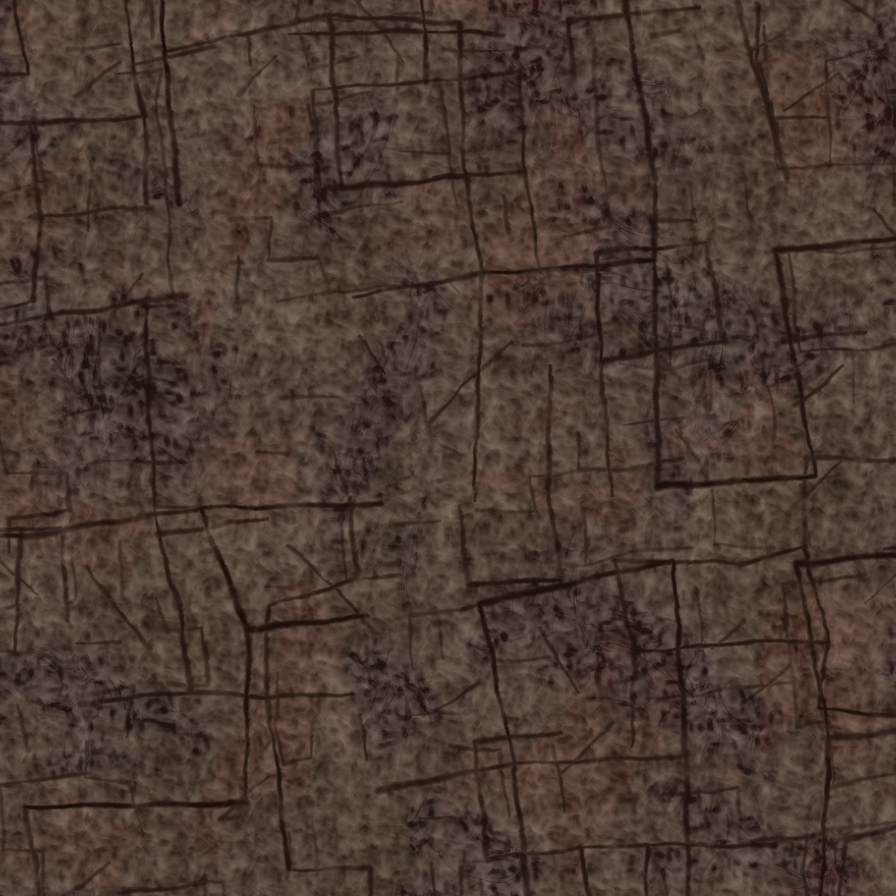
Give the GLSL for this texture, as a Shadertoy shader.

```glsl
// Weathered brown rock split by a tilted, broken lattice of dark cracks.
// Jittered lattices give the cracks, layered sines the stains and veins,
// and cellular noise the fine grain, flecks and pits.

const vec3 DEEP_BROWN  = vec3(0.110, 0.055, 0.035);
const vec3 PALE_BROWN  = vec3(0.420, 0.348, 0.305);
const vec3 RUST_SHIFT  = vec3(0.024, -0.006, -0.010);
const vec3 MOSS_SHIFT  = vec3(-0.008, 0.002, -0.006);
const vec3 SLATE_SHIFT = vec3(-0.006, -0.004, 0.012);
const float BASE_TONE   = 0.76;
const float TILT        = 0.085;   // radians, anticlockwise
const float CRACK_WIDTH = 0.0064;
const float CRACK_DEPTH = 1.05;
const float COARSE_GRAIN = 58.0;   // cells across the canvas
const float FINE_GRAIN   = 105.0;

vec2 hash2(vec2 p) {
    vec2 q = vec2(dot(p, vec2(127.1, 311.7)), dot(p, vec2(269.5, 183.3)));
    return fract(sin(q) * 43758.5);
}

vec2 turn(vec2 p, float angle) {
    float c = cos(angle), s = sin(angle);
    return vec2(c * p.x + s * p.y, c * p.y - s * p.x);
}

// Warped layered sines, centred on zero.
float waves(vec2 p) {
    float sum = 0.0, amplitude = 0.5;
    for (int i = 0; i < 5; i++) {
        p = turn(p, 0.9) + 0.9 * sin(p.yx * 0.8 + float(i) * 1.7);
        sum += amplitude * sin(p.x) * sin(p.y + 1.3);
        p = p * 1.85 + 4.1;
        amplitude *= 0.6;
    }
    return sum;
}

// Distance to the nearest scattered point.
float cellular(vec2 p) {
    vec2 cell = floor(p);
    float nearest = 4.0;
    for (int j = -1; j <= 1; j++)
    for (int i = -1; i <= 1; i++) {
        vec2 c = cell + vec2(i, j);
        vec2 d = c + hash2(c) - p;
        nearest = min(nearest, dot(d, d));
    }
    return sqrt(nearest);
}

// Lattice corner: spacing varies by row and column, plus its own jitter.
vec2 joint(vec2 cell, float seed) {
    vec2 spacing = vec2(hash2(vec2(cell.x, seed)).x, hash2(vec2(seed, cell.y)).y);
    return cell + 0.5 + 0.5 * (spacing - 0.5) + 0.26 * (hash2(cell + seed) - 0.5);
}

// A random share of the lattice edges, drawn as tapering cracks.
float cracks(vec2 uv, float cells, float share, float width, float seed) {
    vec2 p = uv * cells, cell = floor(p);
    float ink = 0.0;
    for (int j = -1; j <= 1; j++)
    for (int i = -1; i <= 1; i++)
    for (int k = 0; k < 2; k++) {
        vec2 c = cell + vec2(i, j);
        vec2 axis = k == 0 ? vec2(1, 0) : vec2(0, 1);
        vec2 chance = hash2(c * 1.3 + axis * 17.0 + seed * 3.1);
        if (chance.x > share) continue;
        vec2 a = joint(c, seed);
        vec2 edge = joint(c + axis, seed) - a;
        float along = clamp(dot(p - a, edge) / dot(edge, edge), 0.0, 1.0);
        float gap = length(p - a - edge * along) / cells;
        float taper = mix(1.0, 0.6, chance.y > 0.5 ? along : 1.0 - along);
        float reach = width * taper * mix(0.75, 1.15, chance.y);
        float line = 1.0 - smoothstep(0.15 * reach, reach, gap);
        ink = max(ink, line * mix(0.65, 1.0, fract(chance.y * 7.0)));
    }
    return ink;
}

void mainImage(out vec4 fragColor, in vec2 fragCoord) {
    vec2 uv = fragCoord / iResolution.y;

    // Broad stains and fine surface relief
    float stain  = waves(uv * 19.0 + 3.0);
    float patches = waves(uv * 14.0 + 21.0);
    float mottle = waves(uv * 62.0 + 11.0);
    float relief = waves(uv * 125.0);
    vec2 warped = uv + 0.004 * vec2(mottle, relief);
    float coarse = cellular(turn(warped, 0.6) * COARSE_GRAIN * vec2(1.0, 0.7)) - 0.48;
    float fine   = cellular(turn(warped, -0.5) * FINE_GRAIN * vec2(0.8, 1.0)) - 0.48;
    float tone = BASE_TONE + 0.17 * stain + 0.13 * mottle + 0.29 * relief
               + 0.20 * coarse + 0.36 * fine;

    // Short dark flecks lie along both crack directions
    float shade = smoothstep(0.0, 0.5, -patches);
    vec2 leaning = turn(warped, TILT);
    float upright = 1.0 - smoothstep(0.08, 0.30, cellular(leaning * vec2(64.0, 27.0)));
    float level = 1.0 - smoothstep(0.08, 0.30, cellular(leaning * vec2(25.0, 60.0) + 5.0));
    tone -= 0.30 * max(upright, level) * (0.55 + 0.6 * shade);

    // Pits and curling hairline veins gather in the darker patches
    float pits = 1.0 - smoothstep(0.07, 0.24, cellular(uv * 37.0 + 9.0));
    float veins = 1.0 - smoothstep(0.0, 0.12, abs(waves(uv * vec2(46.0, 34.0) + 7.0)));
    tone -= 0.22 * pits * (0.3 + shade) + 0.19 * veins * (0.3 + shade) + 0.09 * shade;

    // Main cracks, minor cracks and slanting splinters
    vec2 rough = 0.0010 * sin(uv.yx * 71.0 + 2.0 * sin(uv * 43.0));
    vec2 bent = turn(uv + rough + 0.0018 * vec2(relief, mottle), TILT);
    float wear = clamp(0.9 + 0.6 * waves(uv * 55.0 + 5.0), 0.4, 1.0);
    float ink = cracks(bent, 5.8, 0.56, CRACK_WIDTH, 3.0);
    ink = max(ink, 0.90 * cracks(bent + 0.37, 9.5, 0.36, CRACK_WIDTH * 0.85, 11.0));
    ink = max(ink, 0.60 * cracks(bent + 0.71, 19.0, 0.26, CRACK_WIDTH * 0.7, 23.0));
    ink = max(ink, 0.65 * cracks(turn(bent, 0.62), 15.0, 0.07, CRACK_WIDTH * 0.7, 31.0));
    tone = clamp(tone, 0.08, 1.15) * (1.0 - CRACK_DEPTH * ink * wear);

    // Brown ramp with faint rust, moss and slate tints
    vec3 colour = mix(DEEP_BROWN, PALE_BROWN, tone);
    float rust = smoothstep(0.05, 0.65, waves(uv * 15.0 + 40.0));
    float moss = smoothstep(0.0, 0.6, waves(uv * 13.0 + 63.0));
    colour += (RUST_SHIFT * rust + MOSS_SHIFT * moss * (1.0 - rust)) * (1.0 - ink);
    colour += SLATE_SHIFT * shade * (1.0 - 0.5 * ink);
    fragColor = vec4(colour, 1.0);
}
```
